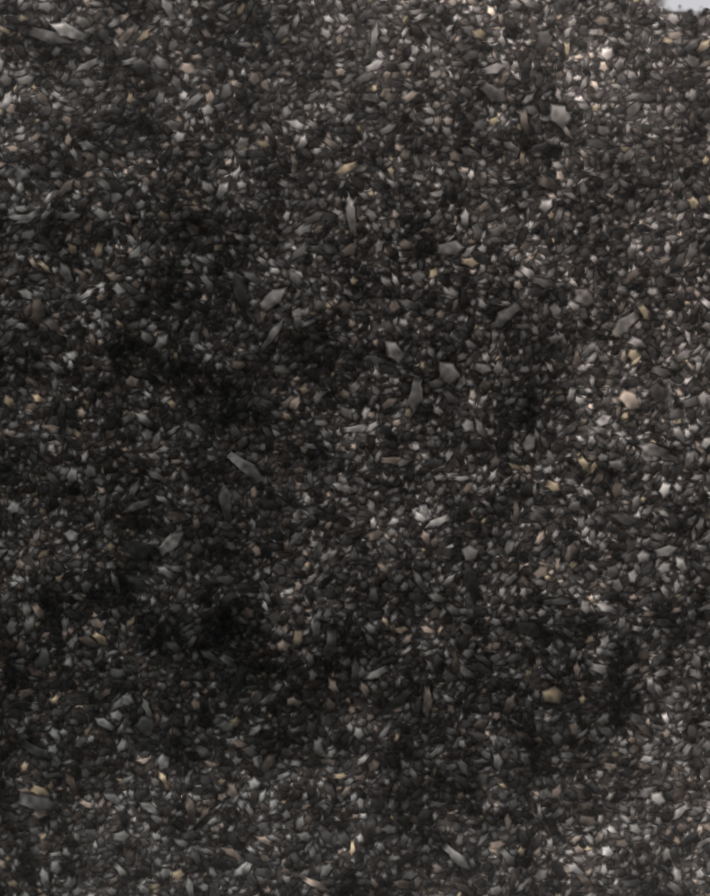
Write a WebGL 2 fragment shader that draws this texture.

```glsl
#version 300 es
precision highp float;
// Dark crumbly soil: layered angular grains, pale chips and slivers under soft light.
uniform vec2 u_resolution;
out vec4 fragColor;

float hash(vec2 p) {
  return fract(sin(dot(p, vec2(127.1, 311.7))) * 43758.5453);
}

float noise(vec2 p) {
  vec2 i = floor(p), f = fract(p);
  f = f * f * (3.0 - 2.0 * f);
  return mix(mix(hash(i), hash(i + vec2(1, 0)), f.x),
             mix(hash(i + vec2(0, 1)), hash(i + vec2(1, 1)), f.x), f.y);
}

// Two octaves, the second turned and finer
float clouds(vec2 p) {
  return 0.65 * noise(p) + 0.35 * noise(mat2(0.8, 0.6, -0.6, 0.8) * p * 2.1 + 17.3);
}

// Irregular five-sided flake: each side is one fifth of a turn from the last
float flake(vec2 r, float size, float shape) {
  float d = -1.0;
  for (int k = 0; k < 5; k++) {
    float reach = 0.65 + 0.4 * fract(shape * (7.3 + 5.1 * float(k)));
    d = max(d, r.x - size * reach);
    r = mat2(0.309, 0.951, -0.951, 0.309) * r;
  }
  return d;
}

// Mostly charcoal, with some brown and a few tan chips
vec3 grainColour(vec2 id, float warmth) {
  float tone = 0.075 + 0.30 * pow(hash(id + 2.3), 1.25);
  float kind = hash(id + 8.9);
  vec3 tint = mix(vec3(0.99, 1.0, 0.98), vec3(1.06, 0.99, 0.95), warmth);
  if (kind > 0.80) tint = vec3(1.11, 0.99, 0.90);
  if (kind > 0.965) {
    tint = vec3(1.15, 1.02, 0.84);
    tone = 0.2 + 0.55 * tone;
  }
  return tone * tint;
}

// One layer of scattered grains, each with a soft contact shadow
void scatter(inout vec3 col, vec2 p, float cells, float density, float stretch, float warmth, float rough) {
  vec2 q = p * cells + cells * 0.37;
  float blur = 0.0024 * cells;
  for (int y = -1; y <= 1; y++) {
    for (int x = -1; x <= 1; x++) {
      vec2 id = floor(q) + vec2(x, y);
      vec2 key = id + cells * 1.7;
      if (hash(key) > density) continue;
      vec2 r = q - id - 0.5 - 0.7 * (vec2(hash(key + 4.1), hash(key + 6.3)) - 0.5);
      if (dot(r, r) > 1.0) continue;
      float shape = hash(key + 1.9);
      float a = 6.2832 * shape;
      vec2 local = mat2(cos(a), -sin(a), sin(a), cos(a)) * r;
      float longness = mix(1.0, stretch, hash(key + 7.7));
      local *= vec2(1.0 / longness, sqrt(longness));
      float size = 0.24 + 0.18 * fract(shape * 37.0);
      float d = flake(local, size, shape);
      if (d > 0.22) continue;
      col *= 1.0 - 0.42 * (1.0 - smoothstep(-0.02, 0.22, d));
      if (d > blur) continue;
      float facet = 0.95 + 0.35 * dot(r, vec2(-0.4, 0.9)) / size;
      vec3 grain = grainColour(key, warmth) * clamp(facet, 0.6, 1.3) * rough;
      col = mix(col, grain, 1.0 - smoothstep(-blur, blur, d));
    }
  }
}

void main() {
  vec2 p = gl_FragCoord.xy / u_resolution.y;
  vec2 uv = gl_FragCoord.xy / u_resolution;
  float broad = clouds(p * 5.0 + 3.0);
  float warmth = clamp(0.1 + 0.5 * uv.x + 0.4 * uv.y + 0.4 * (broad - 0.5), 0.0, 1.0);

  // Crumbled outlines and rough faces, shared by all grains
  float crumb = noise(p * 170.0);
  float rough = 0.72 + 0.56 * noise(p * 150.0 + 40.0);
  vec2 bent = p + 0.0022 * (vec2(crumb, rough) - vec2(0.5, 1.0));

  // Deep gaps, then grains from fine to coarse
  vec3 col = vec3(0.13, 0.12, 0.115) * (0.4 + crumb);
  scatter(col, bent, 113.0, 0.95, 1.5, warmth, rough);
  scatter(col, bent, 82.0, 0.85, 1.8, warmth, rough);
  scatter(col, bent, 59.0, 0.45, 2.0, warmth, rough);
  scatter(col, bent, 35.0, 0.07, 2.5, warmth, rough);

  // Clumps and hollows, lighter toward the right and the ends
  float clump = -0.17 + 0.7 * broad + 1.0 * clouds(p * 15.0) + 0.95 * clouds(p * 36.0 + 9.0);
  float ends = smoothstep(0.2, 0.52, abs(uv.y - 0.47));
  col *= max(clump, 0.25) * (0.93 + 0.2 * ends + 0.2 * smoothstep(0.45, 1.0, uv.x));

  // Thin haze and fine tooth
  float haze = 0.017 + 0.05 * ends + 0.02 * smoothstep(0.6, 1.0, uv.x);
  col += haze * vec3(1.02, 0.98, 0.95) + 0.025 * (noise(p * 330.0) - 0.5);

  // Pale bare corner at the upper right
  float edge = uv.y - 0.994 + 0.012 * crumb + 0.15 * min(uv.x - 0.95, 0.0);
  col = mix(col, vec3(0.80, 0.80, 0.82), smoothstep(-0.003, 0.004, edge) * smoothstep(0.92, 0.945, uv.x));
  fragColor = vec4(clamp(col, 0.0, 1.0), 1.0);
}
```
